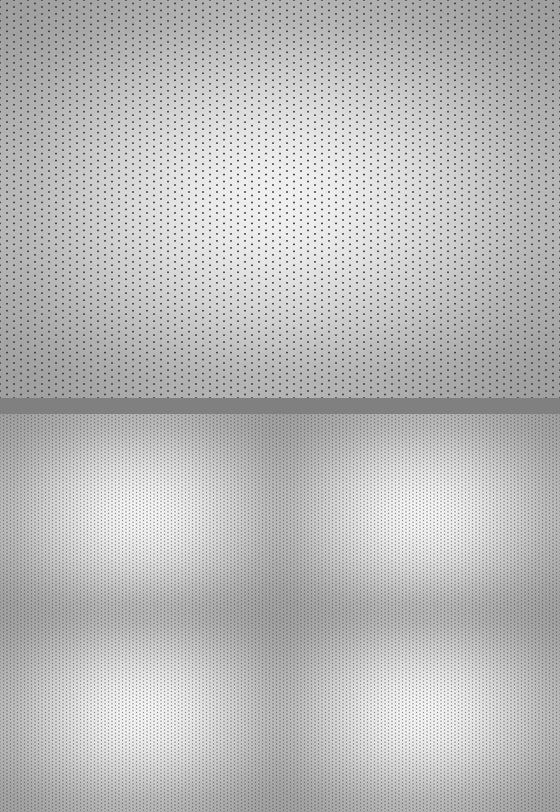
Top, the tile; bottom, the same tile 2 across and 2 down.
Reproduce this pattern procedurally as a WebGL 1 fragment shader.

```glsl
precision highp float;
// Brushed grey metal sheet with staggered pinholes and a soft central glow.
uniform vec2 u_resolution;

const vec2 HOLES = vec2(80.0, 57.0);      // columns (even, for the stagger) and holes per column
const float HOLE_RADIUS = 0.125;          // in column spacings
const float HOLE_GREY = 0.20;
const float RIM_LIGHT = 0.035;            // faint highlight under each hole
const float GLOW_GREY = 0.94;
const float CORNER_GREY = 0.615;
const float GLOW_REACH = 0.735;           // in canvas sizes
const vec2 GLOW_STRETCH = vec2(0.98, 1.03);
const float EDGE_EASE = 0.08;             // width over which the glow flattens at the edges
const vec2 GRAIN_CELLS = vec2(256.0, 182.0);
const float GRAIN_AMOUNT = 0.016;
const float PI = 3.14159265;

float hash(vec2 p) {
  vec3 q = fract(vec3(p.xyx) * 0.1031);
  q += dot(q, q.yzx + 33.33);
  return fract((q.x + q.y) * q.z);
}

// Value noise that wraps after a whole number of cells.
float wrappedNoise(vec2 p, vec2 period) {
  vec2 cell = floor(p);
  vec2 f = fract(p);
  f = f * f * (3.0 - 2.0 * f);
  vec2 a = mod(cell, period);
  vec2 b = mod(cell + 1.0, period);
  return mix(mix(hash(a), hash(vec2(b.x, a.y)), f.x),
             mix(hash(vec2(a.x, b.y)), hash(b), f.x), f.y);
}

// Elliptical glow whose slope vanishes at the canvas edges.
float glow(vec2 uv) {
  vec2 d = abs(uv - 0.5);
  vec2 past = max(d - (0.5 - EDGE_EASE), 0.0);
  d -= 0.5 * past * past / EDGE_EASE;
  float r = min(length(d * GLOW_STRETCH) / GLOW_REACH, 1.0);
  return mix(CORNER_GREY, GLOW_GREY, 0.5 + 0.5 * cos(PI * r));
}

// Offset from the nearest hole centre, in column spacings.
vec2 holeOffset(vec2 uv) {
  vec2 p = vec2(uv.x, 1.0 - uv.y) * HOLES;
  float column = floor(p.x + 0.5);
  float stagger = 0.5 * mod(column, 2.0);
  float row = floor(p.y - stagger + 0.5) + stagger;
  vec2 spacing = u_resolution / HOLES;
  return (p - vec2(column, row)) * spacing / spacing.x;
}

float discCoverage(vec2 offset, float radius, float pixel) {
  return clamp((radius - length(offset)) / pixel + 0.5, 0.0, 1.0);
}

void main() {
  vec2 uv = gl_FragCoord.xy / u_resolution;
  float pixel = HOLES.x / u_resolution.x;

  // Sheet
  float grey = glow(uv);
  grey += GRAIN_AMOUNT * (wrappedNoise(uv * GRAIN_CELLS, GRAIN_CELLS) - 0.5);

  // Holes
  vec2 offset = holeOffset(uv);
  grey += RIM_LIGHT * discCoverage(offset - vec2(0.0, 0.10), HOLE_RADIUS, pixel);
  grey = mix(grey, HOLE_GREY, discCoverage(offset, HOLE_RADIUS, pixel));

  gl_FragColor = vec4(vec3(grey), 1.0);
}
```
